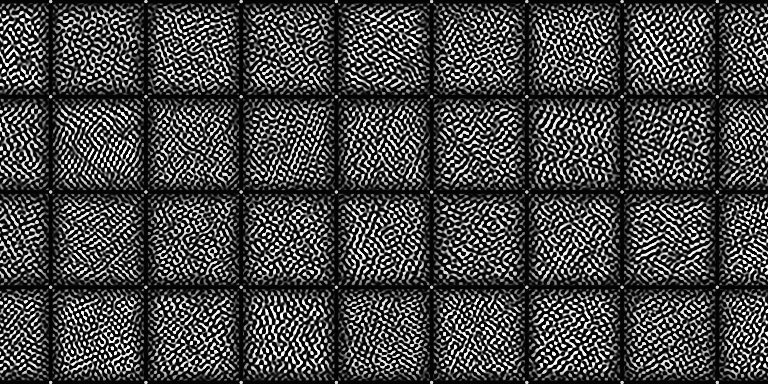
Give the GLSL for this pattern, as a Shadertoy shader.

```glsl
// Draws a grid of square tiles filled with fine diagonal maze-like noise, split by dark seams.
#define PITCH 0.248      // tile size, in canvas heights
#define SEAM 0.018       // half width of a seam, in tiles
#define WAVES 18         // sines layered in each tile
#define FREQ_LOW 13.5    // stripes per tile, coarsest
#define FREQ_HIGH 20.5   // stripes per tile, finest
#define SPREAD 1.05      // angular spread around each diagonal
#define EDGE_FREQ 15.0   // dots per tile in the border weave
#define FADE 0.17        // depth of the dim border, in tiles
#define INK_LOW -0.42    // noise level that turns black
#define INK_HIGH 1.2     // noise level that turns white
#define DOT 0.018        // radius of a crossing dot, in tiles
#define TAU 6.2831853

float hash(vec3 p) {
    p = fract(p * vec3(0.1031, 0.1137, 0.0973));
    p += dot(p, p.yzx + 33.33);
    return fract((p.x + p.y) * p.z);
}

// Random waves near both diagonals, scaled to unit variance
float diagonalNoise(vec2 p, vec2 tile) {
    float scale = mix(0.93, 1.07, hash(vec3(tile, 91.0)));
    float sum = 0.0;
    for (int i = 0; i < WAVES; i++) {
        float k = float(i);
        float turn = hash(vec3(tile, k + 3.0)) - 0.5;
        float side = i % 2 == 0 ? 1.0 : -1.0;
        float angle = side * TAU / 8.0 + turn * SPREAD;
        float freq = scale * mix(FREQ_LOW, FREQ_HIGH, hash(vec3(tile, k + 27.0)));
        float phase = hash(vec3(tile, k + 54.0));
        sum += cos(TAU * (freq * dot(p, vec2(cos(angle), sin(angle))) + phase));
    }
    return sum * sqrt(2.0 / float(WAVES));
}

// Regular diagonal lattice of dots seen along the tile borders
float borderWeave(vec2 p) {
    vec2 wave = cos(TAU * EDGE_FREQ * p);
    return 1.4 * wave.x * wave.y;
}

void mainImage(out vec4 fragColor, in vec2 fragCoord) {
    // Tiles are centred across, with a seam through the middle height
    vec2 grid = (fragCoord - 0.5 * iResolution.xy) / (iResolution.y * PITCH);
    grid.x += 0.5;
    vec2 tile = floor(grid);
    vec2 p = fract(grid) - 0.5;
    float pixel = 1.0 / (iResolution.y * PITCH);

    // Distance to the borders and dimming towards them
    vec2 border = 0.5 - abs(p);
    vec2 ramp = smoothstep(vec2(0.0), vec2(FADE), border);
    float inner = ramp.x * ramp.y;

    // Maze noise inside, dot weave at the rim
    float noise = diagonalNoise(p, tile + 40.0);
    float level = mix(borderWeave(p), noise, mix(0.45, 1.0, inner));
    float ink = smoothstep(INK_LOW, INK_HIGH, level);
    ink *= mix(0.5, 1.0, inner) * mix(0.94, 1.06, hash(vec3(tile + 40.0, 77.0)));

    // Dark seams, with a small light dot where they cross
    float seamDistance = min(border.x, border.y) - SEAM;
    ink *= smoothstep(-0.5 * pixel, pixel, seamDistance);
    float dotMask = 1.0 - smoothstep(-0.5 * pixel, 0.5 * pixel, length(border) - DOT);
    ink = max(ink, 0.85 * dotMask);

    fragColor = vec4(vec3(mix(0.015, 0.98, clamp(ink, 0.0, 1.0))), 1.0);
}
```
